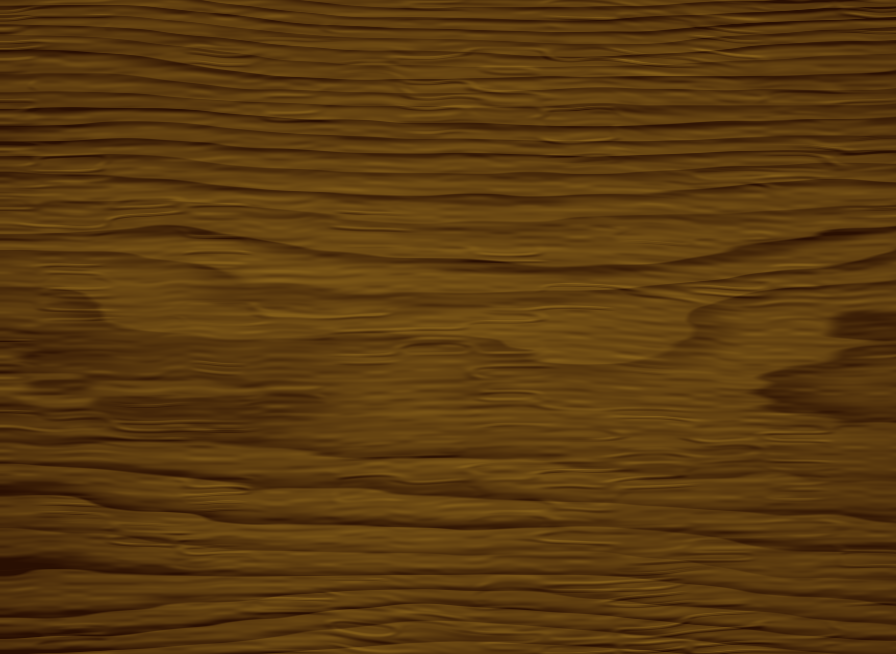
Write a WebGL 2 fragment shader that draws this texture.

```glsl
#version 300 es
precision highp float;
// Dark brown plank with flowing horizontal growth rings and a fine embossed fibre relief.

uniform vec2 u_resolution;
out vec4 fragColor;

float hash(ivec2 cell) {
    uvec2 q = uvec2(cell) * uvec2(1597u, 3812u) + 7919u;
    uint n = (q.x ^ (q.y << 9)) * 747796u + q.y * 28411u;
    n = (n ^ (n >> 15)) * 739391u;
    n = (n ^ (n >> 13)) * 295559u;
    return float((n ^ (n >> 16)) & 65535u) / 65535.0;
}

float noise(vec2 p) {
    ivec2 i = ivec2(floor(p));
    vec2 f = fract(p);
    f = f * f * f * (f * (f * 6.0 - 15.0) + 10.0);
    return mix(mix(hash(i), hash(i + ivec2(1, 0)), f.x),
               mix(hash(i + ivec2(0, 1)), hash(i + ivec2(1, 1)), f.x), f.y);
}

// Ring count: rings crowd together away from the heart of the plank.
float ringPhase(vec2 p) {
    float d = p.y - 0.41 + 0.04 * (noise(p * vec2(1.6, 1.2) + 31.0) - 0.5);
    float phase = 50.0 * d * d + 4.0;
    phase += 2.3 * (noise(p * vec2(1.3, 5.0) + 11.0) - 0.5);
    phase += 0.9 * (noise(p * vec2(3.2, 15.0) + 53.0) - 0.5);
    return phase + 0.2 * (noise(p * vec2(11.0, 80.0) + 5.0) - 0.5);
}

// Surface height: long fibres, shorter strands and sparse raised creases.
float fibreHeight(vec2 p) {
    float fibres = noise(p * vec2(7.0, 125.0));
    float strands = noise(p * vec2(26.0, 165.0) + 71.0);
    float ridge = 1.0 - abs(2.0 * noise(p * vec2(9.0, 85.0) + 23.0) - 1.0);
    float patches = smoothstep(0.4, 0.75, noise(p * vec2(9.0, 24.0) + 91.0));
    return 0.5 * fibres + 0.45 * strands + 0.55 * patches * smoothstep(0.65, 1.0, ridge);
}

void main() {
    vec2 uv = gl_FragCoord.xy / u_resolution;
    vec2 p = gl_FragCoord.xy / u_resolution.y;

    // Latewood darkens slowly, then stops at a crisp outer edge.
    float phase = ringPhase(p);
    float ring = fract(phase);
    float soft = clamp(fwidth(phase), 0.09, 0.3);
    float late = smoothstep(0.42, 0.92, ring) * (1.0 - smoothstep(1.0 - soft, 1.0, ring));
    float strength = mix(0.45, 1.05, hash(ivec2(int(floor(phase)), 17)));
    strength *= mix(0.6, 1.3, noise(p * vec2(3.0, 9.0) + 41.0));

    // Fibres bend gently with the grain and are lit from above.
    vec2 g = p + vec2(0.0, 0.03 * noise(p * vec2(2.5, 4.0) + 61.0)
                         + 0.006 * noise(p * vec2(14.0, 9.0) + 3.0));
    float relief = fibreHeight(g) - fibreHeight(g + vec2(0.0006, 0.0038));

    // Broad stains, fine streaks and darker borders.
    float stain = noise(p * vec2(2.0, 6.0) + 83.0) - 0.5;
    float streak = noise(p * vec2(4.0, 55.0) + 19.0) - 0.5;
    vec2 border = 2.0 * uv - vec2(1.05, 1.02);
    float vignette = dot(border * border, vec2(0.24, 0.18));

    float tone = 0.91 - 0.74 * late * strength - vignette;
    tone += 0.66 * relief + 0.16 * stain + 0.18 * streak;
    tone = clamp(tone, -0.2, 1.25);

    vec3 color = mix(vec3(0.21, 0.10, 0.02), vec3(0.45, 0.31, 0.08), tone);
    fragColor = vec4(color, 1.0);
}
```
